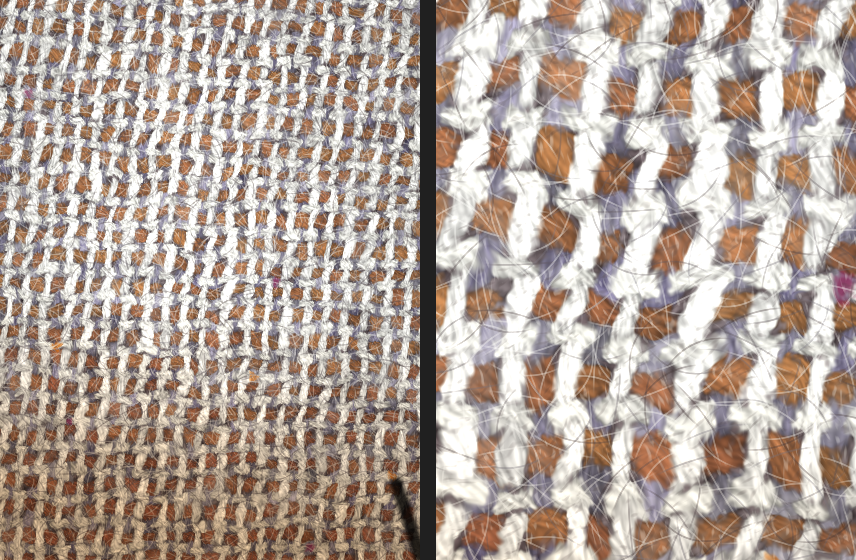
Left, the full canvas; right, a detail of the centre.
This texture is drawn by a Shadertoy shader. Its source:

```glsl
// Hairy wool tweed: pale and slate warp crossed by rust and grey weft, with stray fibres.

const vec2 REPEATS = vec2(21.0, 22.0);       // weave repeats across and down
const vec2 SKEW = vec2(-1.5, 1.7);           // column lean and row tilt near the top, in repeats
const vec3 WHITE_WARP = vec3(0.92, 0.92, 0.90);
const vec3 SLATE_WARP = vec3(0.46, 0.45, 0.49);
const vec3 PALE_WEFT = vec3(0.87, 0.87, 0.84);
const vec3 OCHRE_WEFT = vec3(0.57, 0.39, 0.24);
const vec3 RUST_WEFT = vec3(0.52, 0.31, 0.23);
const vec3 GAP = vec3(0.25, 0.20, 0.20);
const vec3 HAZE = vec3(0.74, 0.73, 0.73);
const vec3 TOP_LIGHT = vec3(1.04, 1.04, 1.04);
const vec3 LOW_LIGHT = vec3(0.86, 0.74, 0.61);
const float WOBBLE = 0.24;                   // yarn wander, in repeats
const float FLECK_CHANCE = 0.022;
const float HAIR_CELLS = 26.0;               // hair cells across the canvas
const float HAIR_WIDTH = 0.008;              // in hair cells
const int HAIR_LAYERS = 4;

vec2 hash2(vec2 p) {
    vec3 a = fract(vec3(p.xyx) * vec3(0.1031, 0.1030, 0.0973));
    a += dot(a, a.yzx + 33.33);
    return fract((a.xx + a.yz) * a.zy);
}

float cornerSlope(vec2 cell, vec2 f, vec2 corner) {
    float angle = 6.2832 * hash2(cell + corner).x;
    return dot(vec2(cos(angle), sin(angle)), f - corner);
}

float gradientNoise(vec2 p) {
    vec2 i = floor(p), f = p - i;
    vec2 u = f * f * f * (f * (f * 6.0 - 15.0) + 10.0);
    float low = mix(cornerSlope(i, f, vec2(0, 0)), cornerSlope(i, f, vec2(1, 0)), u.x);
    float high = mix(cornerSlope(i, f, vec2(0, 1)), cornerSlope(i, f, vec2(1, 1)), u.x);
    return 1.4 * mix(low, high, u.y);
}

// Lays one visible yarn float per repeat over the cloth below it.
vec3 layYarn(vec3 cloth, vec2 g, vec2 offset, vec2 halfSize, float lean, vec3 tint, float fuzz) {
    vec2 id = floor(g - offset + 0.5);
    vec2 rnd = hash2(id + offset * 7.3 + 50.0);
    vec2 q = g - offset - id;
    vec2 inside = smoothstep(0.5, 0.4, abs(q));
    q -= (rnd - 0.5) * 0.18;
    q.x -= lean * q.y;
    vec2 s = q / (halfSize * (0.85 + 0.30 * rnd.yx));
    float r = length(s * s) + 0.5 * fuzz;
    float cover = (1.0 - smoothstep(0.5, 1.3, r)) * inside.x * inside.y;
    // Twisted strands run along the float.
    vec2 strand = halfSize.x < halfSize.y ? q : q.yx;
    float twist = gradientNoise(vec2(strand.x * 11.0 + strand.y * 6.0, strand.y * 4.0) + id * 17.0);
    float shade = mix(1.08, 0.76, clamp(r, 0.0, 1.0)) + 0.24 * (rnd.x - 0.5) + 0.28 * twist;
    return mix(cloth, tint * shade, cover);
}

// Loose, slightly bent fibres.
vec3 layHairs(vec3 cloth, vec2 p, float pixel) {
    for (int layer = 0; layer < HAIR_LAYERS; layer++) {
        vec2 h = p * HAIR_CELLS + float(layer) * vec2(13.37, 7.71);
        for (int n = 0; n < 9; n++) {
            vec2 cell = floor(h) + vec2(n % 3 - 1, n / 3 - 1);
            vec2 a = hash2(cell + 60.0 + float(layer) * 31.0);
            vec2 b = hash2(cell + 90.0 + float(layer) * 47.0);
            float angle = 6.2832 * b.x, c = cos(angle), s = sin(angle);
            vec2 d = mat2(c, s, -s, c) * (h - cell - a);
            float gap = abs(d.y + (b.y - 0.5) * d.x * d.x);
            float line = 1.0 - smoothstep(HAIR_WIDTH, HAIR_WIDTH + pixel * HAIR_CELLS, gap);
            line *= 1.0 - smoothstep(0.4, 0.85, abs(d.x));
            vec3 tint = a.x < 0.68 ? WHITE_WARP : mix(GAP, SLATE_WARP, a.y);
            cloth = mix(cloth, tint, 0.34 * line);
        }
    }
    return cloth;
}

void mainImage(out vec4 fragColor, in vec2 fragCoord) {
    vec2 uv = fragCoord / iResolution.xy;
    vec2 p = fragCoord / iResolution.x;

    // Skewed, wandering weave coordinates.
    vec2 g = uv * REPEATS + SKEW * vec2(uv.y * uv.y, uv.x * uv.y);
    g += WOBBLE * vec2(gradientNoise(g * 0.45), gradientNoise(g * 0.45 + 40.0));
    g += 0.5 * WOBBLE * vec2(gradientNoise(g * 1.7 + 9.0), gradientNoise(g * 1.7 + 70.0));
    float fuzz = gradientNoise(g * 4.5) + 0.8 * gradientNoise(g * 9.0 + 5.0);
    float patchTone = gradientNoise(g * 0.6 + 20.0);
    float rise = smoothstep(0.05, 0.55, uv.y + 0.10 * uv.x + 0.03 * patchTone);

    // Four floats make one repeat.
    vec2 tone = hash2(floor(g) + 11.0);
    float ochre = hash2(floor(g + vec2(0.0, 0.5)) + 31.0).x;
    vec3 warm = mix(RUST_WEFT, OCHRE_WEFT, clamp(0.75 * rise + 0.7 * (ochre - 0.5), 0.0, 1.0));
    vec3 cool = SLATE_WARP + vec3(0.0, -0.01, 0.05) * tone.y + 0.12 * (tone.x - 0.5);
    cool += 0.14 * patchTone + 0.10 * fuzz;
    vec3 cloth = mix(GAP, SLATE_WARP, 0.25) * (1.0 + 0.4 * fuzz);
    cloth = layYarn(cloth, g, vec2(0.5, 0.5), vec2(0.30, 0.47), 0.40, cool, fuzz);
    cloth = layYarn(cloth, g, vec2(0.5, 0.0), vec2(0.38, 0.27), -0.15, warm, fuzz);
    cloth = layYarn(cloth, g, vec2(0.0, 0.5), vec2(0.43, 0.19), 0.0, PALE_WEFT, fuzz);
    cloth = layYarn(cloth, g, vec2(0.0, 0.0), vec2(0.22, 0.45), 0.20, WHITE_WARP, 0.8 * fuzz);

    // Rare dyed flecks in blue, violet, red or orange.
    vec2 pick = hash2(floor(g) + 200.0);
    vec3 dye = mix(vec3(0.16, 0.20, 0.62), vec3(0.50, 0.16, 0.32), step(0.6, pick.y));
    dye = mix(dye, vec3(0.85, 0.46, 0.10), step(0.85, pick.y));
    float fleck = 1.0 - smoothstep(0.08, 0.28, length(fract(g) - 0.5) + 0.10 * fuzz);
    cloth = mix(cloth, dye, 0.8 * fleck * step(pick.x, FLECK_CHANCE));

    // Felted haze, heathered fibres, loose hairs and fine grain.
    float haze = smoothstep(-0.3, 0.9, patchTone + 0.5 * fuzz);
    cloth = mix(cloth, HAZE, 0.26 * haze);
    vec2 nap = vec2(g.x + 0.5 * g.y, g.y - 0.5 * g.x);
    float paleNap = smoothstep(0.15, 0.7, gradientNoise(nap * vec2(14.0, 5.0)));
    float darkNap = smoothstep(0.15, 0.7, gradientNoise(nap.yx * vec2(13.0, 5.0) + 80.0));
    cloth = mix(cloth, WHITE_WARP, 0.30 * paleNap);
    cloth = mix(cloth, GAP, 0.20 * darkNap);
    cloth = layHairs(cloth, p, 1.0 / iResolution.x);

    // Bright upper cloth falls off to a warm, dim lower edge.
    vec2 toGlow = uv - vec2(0.45, 0.62);
    cloth *= mix(LOW_LIGHT, TOP_LIGHT, rise) * (0.90 + 0.20 * exp(-4.0 * dot(toGlow, toGlow)));

    // Shadowed fold at the lower right.
    vec2 foldTop = vec2(0.945, 0.18), foldRun = vec2(0.055, -0.17);
    float t = clamp(dot(p - foldTop, foldRun) / dot(foldRun, foldRun), 0.0, 1.0);
    float fold = length(p - foldTop - t * foldRun);
    cloth *= mix(0.2, 1.0, smoothstep(0.006, 0.024, fold));
    fragColor = vec4(clamp(cloth, 0.0, 1.0), 1.0);
}
```
